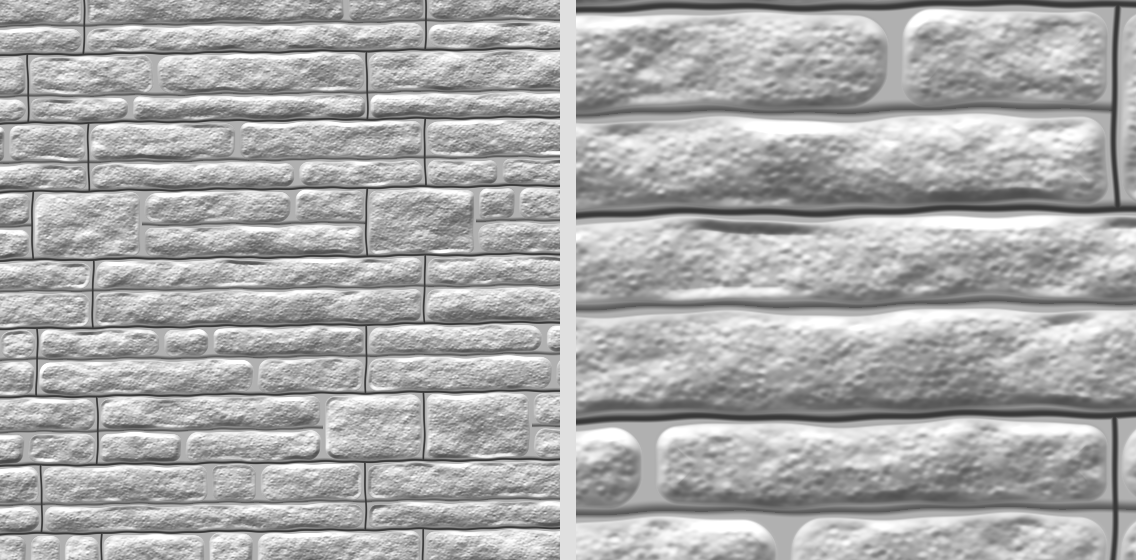
Left: the whole. Right: its middle third, enlarged.
This texture is drawn by a three.js fragment shader. Its source:

```glsl
varying vec2 vUv;

const float COURSE_HEIGHT = 0.1222;
const float TILT = 0.012;
const float BEVEL = 0.024;
const vec2 GAP = vec2(0.0042, 0.0026);
const vec3 STONE_GREY = vec3(0.69);
const vec3 MORTAR_LIGHT = vec3(0.69);
const vec3 MORTAR_SHADE = vec3(0.35);
const vec3 JOINT_DARK = vec3(0.22);

struct Stone {
  vec2 offset;    // position relative to the stone centre
  vec2 halfSize;
  float border;   // distance to the panel edge
  float seed;
};

float hash(vec2 p) {
  return fract(sin(dot(p, vec2(127.1, 311.7))) * 4375.85);
}

// Smooth cellular noise: scattered round bumps and pits, centred on zero
float bumps(vec2 p) {
  vec2 cell = floor(p);
  vec2 local = fract(p);
  float sum = 0.0;
  for (int y = -1; y <= 1; y++) {
    for (int x = -1; x <= 1; x++) {
      vec2 neighbour = vec2(float(x), float(y));
      vec2 id = cell + neighbour;
      vec2 delta = neighbour + vec2(hash(id), hash(id + 41.3)) - local;
      float falloff = max(1.0 - dot(delta, delta), 0.0);
      sum += (2.0 * hash(id + 87.9) - 1.0) * falloff * falloff * falloff;
    }
  }
  return sum;
}

float roughness(vec2 p) {
  float sum = 0.0;
  float amplitude = 0.0125;
  float frequency = 14.0;
  for (int i = 0; i < 4; i++) {
    sum += amplitude * bumps(p * frequency * vec2(1.0, 1.2) + float(i) * 7.3);
    amplitude *= 0.46;
    frequency *= 2.5;
  }
  return sum;
}

vec2 wobble(vec2 p) {
  return p + 0.0011 * sin(p.yx * vec2(43.0, 37.0) + vec2(1.0, 2.4))
           + 0.0005 * sin(p.yx * vec2(97.0, 119.0) + p * 61.0);
}

// Courses hold staggered panels; each panel has two strips cut into stones
Stone findStone(vec2 p) {
  float down = (0.9075 - p.y + TILT * (p.x - 0.5)) / COURSE_HEIGHT + 1.0;
  float course = floor(down);
  float t = fract(down);
  float odd = mod(course, 2.0);
  float width = 0.61 - 0.0045 * course;
  float across = (p.x - mix(0.15, 0.046, odd) - 0.004 * course) / width;
  float panel = floor(across);
  float u = fract(across);

  float split = 0.53 + 0.08 * cos(0.9 * (course - 1.0));
  bool lower = t > split;
  vec2 rise = lower ? vec2(split, 1.0) : vec2(0.0, split);
  vec2 span = vec2(0.0, 1.0);

  // Every third course has a tall block at one end
  bool hasBlock = course > 0.5 && mod(course, 3.0) < 0.5;
  bool blockLeft = odd > 0.5 || abs(panel) > 0.5;
  vec2 block = blockLeft ? vec2(0.0, 0.33) : vec2(0.69, 1.0);
  if (hasBlock && u >= block.x && u < block.y) {
    span = block;
    rise = vec2(0.0, 1.0);
  } else {
    if (hasBlock) span = blockLeft ? vec2(block.y, 1.0) : vec2(0.0, block.x);
    vec2 limits = span + vec2(0.12, -0.12);
    float cuts = lower ? step(abs(mod(course, 4.0) - 1.5), 1.0)
      : (course < 3.5 ? 1.0 : 2.0 * max(odd, step(6.5, course)));
    float firstCut = lower ? 0.5 + 0.29 * sin(2.8 * course + 1.1 + 4.0 * panel)
      : 0.54 + 0.24 * sin(4.3 * course - 11.33 + 2.4 * panel);
    for (int i = 0; i < 2; i++) {
      if (float(i) < cuts) {
        float cut = clamp(firstCut + 0.15 * float(i), limits.x, limits.y);
        if (u < cut) span.y = min(span.y, cut);
        else span.x = max(span.x, cut);
      }
    }
  }

  vec2 size = vec2(width, COURSE_HEIGHT);
  vec2 edge = min(vec2(u, t), 1.0 - vec2(u, t)) * size;
  Stone stone;
  stone.offset = vec2(u - 0.5 * (span.x + span.y), 0.5 * (rise.x + rise.y) - t) * size;
  stone.halfSize = 0.5 * vec2(span.y - span.x, rise.y - rise.x) * size;
  stone.border = min(edge.x, edge.y);
  stone.seed = hash(vec2(course * 3.0 + panel, span.x * 9.0 + rise.x));
  return stone;
}

// Rounded box with uneven long edges
float stoneDistance(Stone stone) {
  float radius = mix(0.013, 0.022, stone.seed);
  vec2 q = abs(stone.offset) - stone.halfSize + GAP + radius;
  q.y += 0.0011 * (1.0 + sin(stone.offset.x * 52.0 + stone.seed * 40.0));
  return length(max(q, 0.0)) + min(max(q.x, q.y), 0.0) - radius;
}

float surfaceHeight(vec2 p) {
  float inside = clamp(-stoneDistance(findStone(wobble(p))) / BEVEL, 0.0, 1.0);
  return 0.0115 * inside * (2.0 - inside) + roughness(p) * smoothstep(0.0, 0.35, inside);
}

void main() {
  Stone stone = findStone(wobble(vUv));
  float dist = stoneDistance(stone);

  // Relief lit from above and slightly from the left
  vec2 e = vec2(0.0012, 0.0);
  float height = surfaceHeight(vUv);
  float slopeLeft = (surfaceHeight(vUv + e.xy) - height) / e.x;
  float slopeUp = (height - surfaceHeight(vUv + e.yx)) / e.x;
  float light = 0.26 * slopeUp + 0.08 * slopeLeft;
  light += 0.07 * (stone.seed - 0.5) + 0.06 * bumps(vUv * 19.0 + 3.7);
  vec3 color = STONE_GREY + light / sqrt(1.0 + 5.0 * light * light);

  // Mortar, shaded beneath each stone
  vec2 rim = stone.halfSize.y + vec2(stone.offset.y, -stone.offset.y);
  float open = smoothstep(0.0, 0.007, rim.x) * smoothstep(-0.001, 0.003, rim.y);
  vec3 mortar = mix(MORTAR_SHADE, MORTAR_LIGHT, open);
  color = mix(color, mortar, smoothstep(-0.002, 0.002, dist));

  // Dark joints between panels
  color = mix(JOINT_DARK, color, smoothstep(0.0003, 0.0028, stone.border));
  gl_FragColor = vec4(color, 1.0);
}
```
